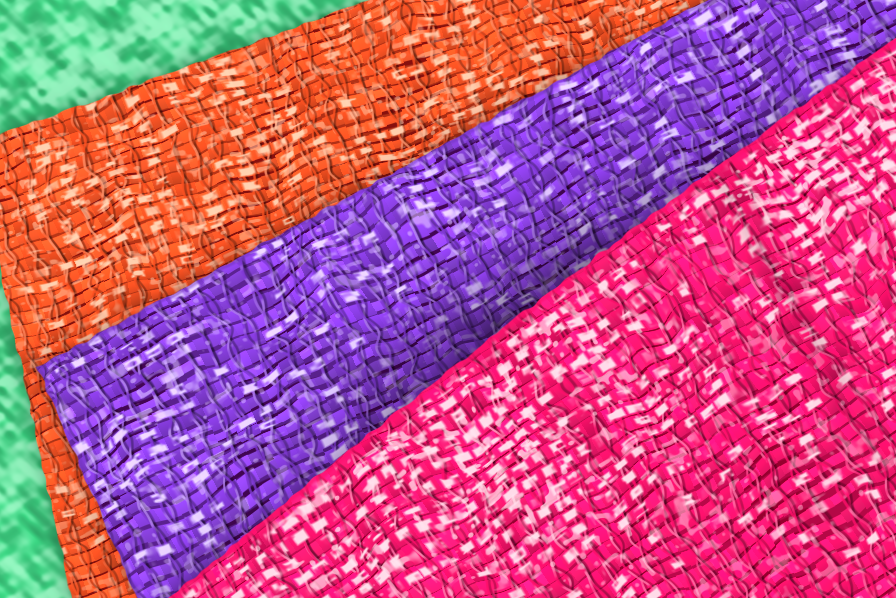
A Shadertoy shader for this texture:

```glsl
// Overlapping sheets of glossy woven plastic mesh: green, orange, violet, pink.
// Each sheet is a signed-distance region filled with flat tapes crossed by thin
// wandering strands; hashed glints, small gaps and soft shadows give the relief.

#define ORANGE vec3(1.0, 0.32, 0.13)
#define VIOLET vec3(0.50, 0.22, 0.83)
#define PINK vec3(1.0, 0.06, 0.42)
#define GREEN vec3(0.22, 0.80, 0.49)
#define MINT vec3(0.66, 0.98, 0.80)
#define ORANGE_CELL vec2(0.034, 0.021)
#define VIOLET_CELL vec2(0.037, 0.024)
#define PINK_CELL vec2(0.036, 0.027)
#define TWIST 0.13
#define SPARKLE 0.75
#define FRAY 0.006

float hash(vec2 p) {
    return fract(sin(dot(p, vec2(127.1, 311.7))) * 43758.5453);
}

float noise(vec2 p) {
    vec2 i = floor(p), f = fract(p);
    f = f * f * (3.0 - 2.0 * f);
    return mix(mix(hash(i), hash(i + vec2(1, 0)), f.x),
               mix(hash(i + vec2(0, 1)), hash(i + 1.0), f.x), f.y);
}

vec2 turn(vec2 p, float a) {
    float c = cos(a), s = sin(a);
    return vec2(c * p.x + s * p.y, c * p.y - s * p.x);
}

float spot(vec2 p, vec2 centre, vec2 size) {
    vec2 d = (p - centre) / size;
    return exp(-dot(d, d));
}

// Woven sheet: gloss sets how many glints appear, gap how far the tapes part.
vec3 mesh(vec2 p, float angle, vec2 cell, vec3 dark, vec3 base, vec3 shine,
          float gloss, float gap) {
    vec2 sway = vec2(noise(p * 9.0), noise(p * 9.0 + 40.0)) - 0.5;
    vec2 g = turn(p + sway * 0.022, angle) / cell;
    g.y += 0.5 * (noise(g * vec2(0.8, 0.4)) - 0.5);
    float aa = 0.6 / (iResolution.y * cell.y);
    vec2 id = floor(g), f = fract(g) - 0.5;
    float rnd = hash(id), rnd2 = hash(id + 71.3);

    // Second layer seen through the gaps
    float back = abs(fract(g.y * 0.93 + g.x * 0.13 + 0.3) - 0.5);
    float through = smoothstep(0.42, 0.30, back) * (1.0 - 0.4 * gap);
    vec3 col = mix(dark, base * 0.72, through);

    // Flat tapes
    float halfWidth = 0.50 - gap * (0.02 + 0.30 * rnd);
    float tape = smoothstep(halfWidth + aa, halfWidth - aa, abs(f.y));
    vec3 tapeCol = base * (0.80 + 0.34 * rnd2 + 0.16 * f.y) + 0.07 * shine * rnd;
    col = mix(col, tapeCol, tape);

    // Thin strands with a shaded flank and a broken bright crest
    for (int k = 0; k < 2; k++) {
        float n = float(k);
        float phase = 3.14159 * n + 6.28 * hash(vec2(id.x, 5.0));
        float wander = 0.36 * (noise(vec2(id.x * 7.0 + n * 3.0, g.y * 0.8)) - 0.5);
        float x = f.x + wander + TWIST * sin(g.y * 1.7 + phase);
        float crest = noise(vec2(g.y * 1.9 + phase * 9.0, id.x * 3.0));
        col *= 1.0 - 0.30 * smoothstep(0.15, 0.05, abs(x - 0.08));
        vec3 strand = mix(base * 0.96, shine, (0.3 + 0.5 * gloss) * smoothstep(0.3, 0.8, crest));
        col = mix(col, strand, 0.8 * smoothstep(0.08 + aa * 0.4, 0.02, abs(x)));
    }

    // Glints on tape faces, then fine sparkles over everything
    vec2 b = abs(f + 0.2 * (vec2(rnd, rnd2) - 0.5)) - vec2(0.24 + 0.14 * rnd2, 0.24);
    float box = length(max(b, 0.0)) + min(max(b.x, b.y), 0.0);
    float lit = smoothstep(0.0, 0.25, gloss * 1.3 - hash(id + 19.7));
    float streak = smoothstep(0.1, 0.6, noise(g * vec2(2.5, 3.5)));
    col = mix(col, shine, 0.95 * lit * streak * smoothstep(0.08 + aa, -0.06, box));
    float spark = smoothstep(0.64, 0.86, noise(g * vec2(3.1, 2.6) + 31.0));
    return mix(col, shine, SPARKLE * spark * clamp(0.2 + gloss, 0.0, 1.0));
}

// Soft-focus backing cloth made of crossed pale flakes
vec3 backing(vec2 p) {
    float a = noise(turn(p, 0.55) * vec2(38.0, 85.0));
    float b = noise(turn(p, -0.75) * vec2(34.0, 90.0) + 17.0);
    float broad = noise(p * 8.0 + 3.0);
    float flakes = smoothstep(0.45, 0.95, 0.5 * (a + b) + 0.3 * broad);
    vec3 col = GREEN * (0.82 + 0.3 * b) + 0.06 * a;
    return mix(col, MINT, 0.8 * flakes);
}

void mainImage(out vec4 fragColor, in vec2 fragCoord) {
    vec2 p = fragCoord / iResolution.y;
    float px = 1.0 / iResolution.y;
    float fray = FRAY * (noise(p * 55.0) - 0.5);
    float haze = noise(p * 7.0);

    // Sheet outlines, positive inside
    float orangeD = min((0.775 + 0.363 * p.x - p.y) * 0.94, p.x - 0.12 + 0.218 * p.y) + fray;
    float violetD = min((0.351 + 0.55 * p.x - p.y) * 0.876,
                        (p.x - 0.23 + 0.435 * p.y) * 0.917) + fray;
    float along = p.x - 0.283;
    float pinkD = (0.77 * along + 0.022 * sin(along * 2.58) - p.y) * 0.79 + fray;

    vec3 col = backing(p) * (1.0 - 0.2 * exp(-max(-orangeD, 0.0) * 60.0));

    // Orange sheet
    float glow = spot(p, vec2(0.55, 0.80), vec2(0.3, 0.12)) + spot(p, vec2(0.2, 0.62), vec2(0.22, 0.12));
    float open = 0.3 + 0.5 * spot(p, vec2(0.62, 0.78), vec2(0.25, 0.16)) + 0.2 * haze;
    vec3 sheet = mesh(p, 0.35, ORANGE_CELL, vec3(0.50, 0.06, 0.05), ORANGE,
                      vec3(1.0, 0.80, 0.68), 0.16 + 0.25 * glow + 0.2 * haze, open);
    sheet *= 1.06 - 0.22 * exp(-max(-violetD, 0.0) * 45.0);
    col = mix(col, sheet, smoothstep(-px, px, orangeD));

    // Violet sheet, sinking into shade beside the pink fold
    glow = spot(p, vec2(0.72, 0.62), vec2(0.3, 0.12)) + spot(p, vec2(0.25, 0.27), vec2(0.2, 0.15));
    float shade = spot(turn(p - vec2(0.87, 0.50), 0.62), vec2(0.0), vec2(0.38, 0.08));
    sheet = mesh(p, 0.503, VIOLET_CELL, vec3(0.24, 0.02, 0.30), VIOLET,
                 vec3(0.88, 0.80, 1.0), 0.12 + 0.22 * glow + 0.2 * haze, 0.55 + 0.25 * haze);
    sheet *= 1.1 - 0.32 * shade - 0.22 * exp(-max(-pinkD, 0.0) * 40.0);
    sheet = mix(sheet, VIOLET * 0.85, 0.5 * smoothstep(0.009, 0.003, violetD));
    col = mix(col, sheet, smoothstep(-px, px, violetD));

    // Pink sheet with a crease and an open lower right corner
    glow = spot(p, vec2(0.82, 0.23), vec2(0.28, 0.18)) + spot(p, vec2(1.38, 0.72), vec2(0.24, 0.18))
         + 0.7 * spot(p, vec2(0.48, 0.06), vec2(0.2, 0.1)) + 0.6 * spot(p, vec2(1.0, 0.45), vec2(0.16, 0.1));
    float corner = spot(p, vec2(1.32, 0.14), vec2(0.30, 0.22));
    float plain = spot(p, vec2(1.16, 0.55), vec2(0.10, 0.09));
    float gloss = 0.24 + 0.46 * glow + 0.28 * haze - 0.3 * plain - 0.06 * corner;
    sheet = mesh(p, 0.56, PINK_CELL, vec3(0.55, 0.0, 0.17), PINK,
                 vec3(1.0, 0.84, 0.88), gloss * smoothstep(0.0, 0.03, pinkD),
                 0.12 + 0.65 * corner + 0.2 * haze - 0.1 * plain);
    float crease = p.x - 1.25 - 0.556 * (0.63 - p.y);
    sheet *= 1.07 - 0.14 * exp(-pow(crease / 0.035, 2.0)) * smoothstep(0.15, 0.3, p.y);
    sheet = mix(sheet, PINK, 0.7 * smoothstep(0.012, 0.004, pinkD));
    col = mix(col, sheet, smoothstep(-px, px, pinkD));

    fragColor = vec4(clamp(col, 0.0, 1.0), 1.0);
}
```
